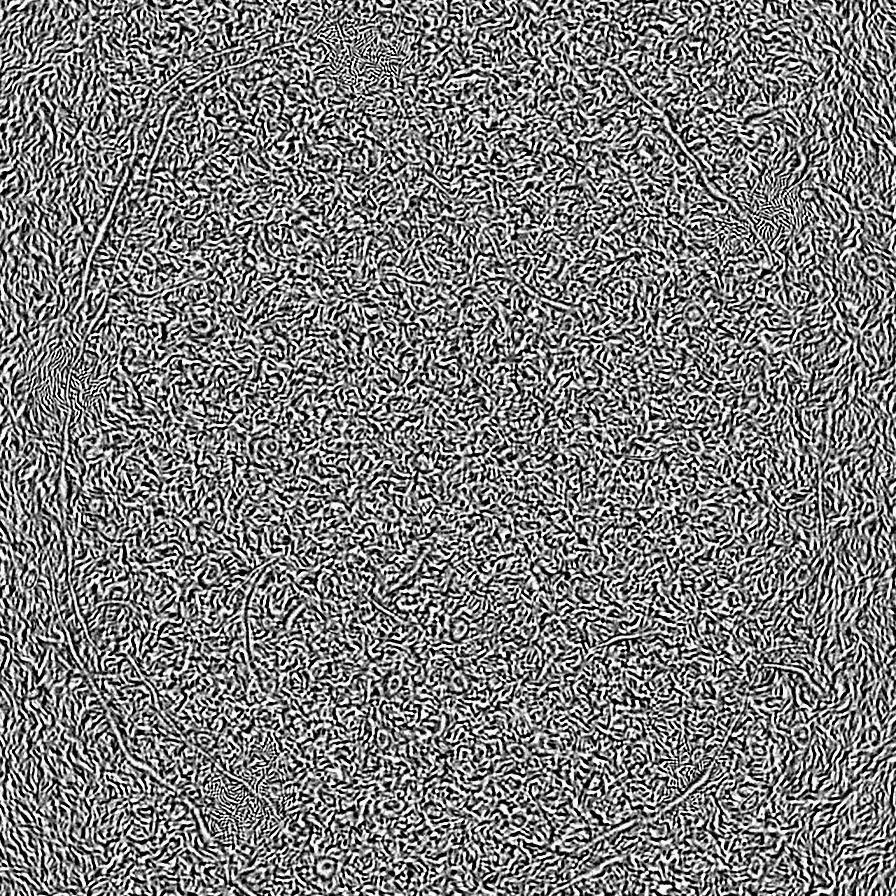
Give the GLSL for this texture, as a Shadertoy shader.

```glsl
// Fine black and white wormy grain, like a strongly sharpened relief map.
// Oriented wave packets form the grain; faint ringed ovals, thin broken
// strokes and long oval outlines are laid over it, then contrast is clipped.

const float TAU = 6.2831853;
const float GRAIN_CELLS = 112.0;  // wave packet cells across the canvas
const float OVAL_CELLS = 15.0;    // ringed oval cells across the canvas
const float SPECK_CELLS = 512.0;  // finest specks across the canvas
const float STROKE_WIDTH = 0.0031;
const int ARC_COUNT = 44;

// Three random values from 0 to 1
vec3 hash3(vec2 p) {
    vec3 q = fract(p.xyx * vec3(0.1031, 0.1030, 0.0973));
    q += dot(q, q.yxz + 33.33);
    return fract((q.xxy + q.yzz) * q.zyx);
}

// Smooth value noise from 0 to 1
float valueNoise(vec2 p) {
    vec2 i = floor(p), f = fract(p);
    f = f * f * (3.0 - 2.0 * f);
    float low = mix(hash3(i).x, hash3(i + vec2(1, 0)).x, f.x);
    float high = mix(hash3(i + vec2(0, 1)).x, hash3(i + vec2(1, 1)).x, f.x);
    return mix(low, high, f.y);
}

// Smooth random offset from -0.5 to 0.5 on both axes
vec2 noiseOffset(vec2 p) {
    return vec2(valueNoise(p), valueNoise(p + 40.0)) - 0.5;
}

vec2 rotate(vec2 p, float angle) {
    float c = cos(angle), s = sin(angle);
    return vec2(c * p.x + s * p.y, c * p.y - s * p.x);
}

// Patches of extra fine grain placed around the rim
float finePatch(vec2 p) {
    float patchAmount = 0.0;
    for (int i = 0; i < 5; i++) {
        float angle = 0.6 + 1.2 * float(i);
        vec2 center = 0.5 + vec2(0.42, 0.45) * vec2(cos(angle), sin(angle));
        float d = length(p - center) + 0.06 * (valueNoise(p * 30.0) - 0.5);
        patchAmount = max(patchAmount, 1.0 - smoothstep(0.025, 0.065, d));
    }
    return patchAmount;
}

// Wave direction: orderly and upright at the sides, swirling in the middle
float grainAngle(vec2 p, float jitter) {
    vec2 q = p - 0.5;
    float order = smoothstep(0.26, 0.48, abs(q.x));
    float radial = atan(0.5 * q.y * sign(q.x), abs(q.x) + 0.12);
    float swirl = (valueNoise(p * 38.0) - 0.5) * mix(6.0, 1.6, order);
    return radial + swirl + (jitter - 0.5) * mix(2.4, 1.3, order);
}

// Sum of wave packets with unit spread
float wormGrain(vec2 p, float cells, float fineness) {
    vec2 g = p * cells, base = floor(g);
    float sum = 0.0;
    for (int k = 0; k < 18; k++) {
        vec2 cell = base + vec2(k % 3, (k / 3) % 3) - 1.0;
        vec2 seed = cell + 137.0 * float(k / 9);
        vec3 place = hash3(seed + 11.0), shape = hash3(seed + 71.0);
        vec2 d = g - cell - place.xy;
        float window = max(0.0, 1.0 - dot(d, d));
        float angle = grainAngle((cell + place.xy) / cells, place.z);
        float frequency = mix(0.7, 1.65, shape.x) * (1.0 + 0.6 * fineness);
        float along = dot(d, vec2(cos(angle), sin(angle)));
        sum += window * window * cos(TAU * (frequency * along + shape.y));
    }
    return 1.26 * sum;
}

// Blends a thin line with flanks of the opposite tone into a tone
float addStroke(float tone, float d, float width, float strength, float weight) {
    float t = d / width;
    float fade = exp(-pow(abs(t) / 1.75, 4.0));
    return mix(tone, strength * cos(2.6 * t), weight * fade);
}

// Scattered faint ovals of varied size made of concentric rings
float addOvals(float tone, vec2 p, float cells) {
    vec2 g = p * cells, cell = floor(g);
    vec3 h = hash3(cell + 301.0), k = hash3(cell + 407.0);
    vec2 q = rotate(g - cell - mix(vec2(0.35), vec2(0.65), h.xy), (k.x - 0.5) * 2.4);
    float r = length(q * mix(vec2(1.0), vec2(1.6, 0.8), k.z));
    float size = mix(0.12, 0.33, k.y);
    float rings = 1.5 * cos(TAU * (r * 7.6 + k.y * 5.0));
    float weight = (1.0 - smoothstep(0.5 * size, size, r)) * step(h.z, 0.45);
    return mix(tone, rings, 0.65 * weight);
}

// Short curved strokes in the interior
float addArcs(float tone, vec2 p, float wear) {
    for (int i = 0; i < ARC_COUNT; i++) {
        vec3 h = hash3(vec2(i, 17)), k = hash3(vec2(i, 53));
        vec2 q = rotate(p - mix(vec2(0.1), vec2(0.9), h.xy), TAU * h.z);
        float radius = mix(0.015, 0.11, k.x * k.x);
        float span = mix(0.4, 1.1, k.y);
        float weight = 1.0 - smoothstep(0.4 * span, span, abs(atan(q.y, q.x)));
        float width = STROKE_WIDTH * mix(0.8, 1.5, k.z * k.z);
        float strength = fract(7.0 * k.z) > 0.45 ? 1.7 : -1.7;
        tone = addStroke(tone, length(q) - radius, width, strength, wear * weight);
    }
    return tone;
}

// Long broken outlines around the whole
float addOutlines(float tone, vec2 p, float wear) {
    for (int i = 0; i < 3; i++) {
        float id = float(i);
        vec2 radii = vec2(0.45, 0.54) - 0.027 * id;
        vec2 q = (p - 0.5) / radii;
        float d = (length(q) - 1.0) * radii.x;
        float visible = smoothstep(0.42, 0.7, valueNoise(p * 5.0 + 9.0 * id));
        tone = addStroke(tone, d, STROKE_WIDTH, 1.7, wear * visible);
    }
    return tone;
}

void mainImage(out vec4 fragColor, in vec2 fragCoord) {
    vec2 p = fragCoord / iResolution.y;
    vec2 bend = noiseOffset(p * 9.0);
    vec2 warped = p + 0.05 * bend + 0.009 * noiseOffset(p * 48.0);
    float wear = mix(0.3, 1.0, valueNoise(p * 60.0 + 5.0));

    float tone = wormGrain(p, GRAIN_CELLS, finePatch(p));
    tone = addOvals(tone, p + 0.02 * bend + 0.008 * noiseOffset(p * 60.0), OVAL_CELLS);
    tone = addArcs(tone, warped, wear);
    tone = addOutlines(tone, warped, wear);
    tone += 1.1 * (valueNoise(p * SPECK_CELLS - 0.5) - 0.5);

    float gray = clamp(0.49 + 0.48 * tone, 0.02, 0.97);
    fragColor = vec4(vec3(gray), 1.0);
}
```
